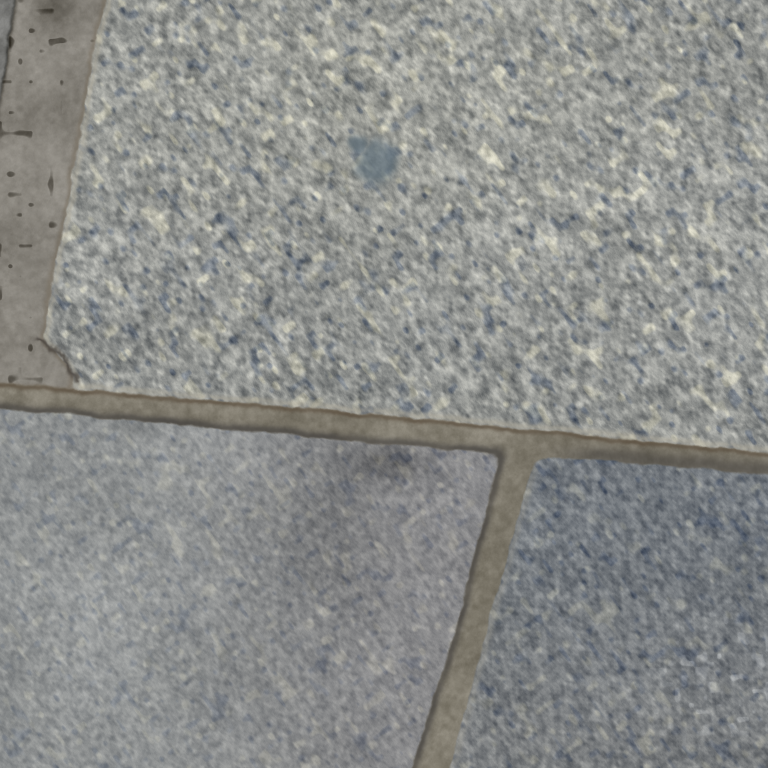
Give the GLSL for this texture, as a three.js fragment shader.

```glsl
varying vec2 vUv;

float hash(vec2 p) {
  return fract(sin(dot(p, vec2(127.1, 311.7))) * 43758.5453);
}

float noise(vec2 p) {
  vec2 i = floor(p), f = fract(p);
  f = f * f * (3.0 - 2.0 * f);
  return mix(mix(hash(i), hash(i + vec2(1.0, 0.0)), f.x),
             mix(hash(i + vec2(0.0, 1.0)), hash(i + 1.0), f.x), f.y);
}

// Fractal noise centred on zero
float fbm(vec2 p) {
  float sum = 0.0, amp = 0.5;
  for (int i = 0; i < 4; i++) {
    sum += amp * (noise(p) - 0.5);
    p = mat2(0.8, 0.6, -0.6, 0.8) * p * 1.9 + 7.3;
    amp *= 0.6;
  }
  return sum;
}

float smoothMin(float a, float b, float r) {
  float h = max(r - abs(a - b), 0.0) / r;
  return min(a, b) - h * h * r * 0.25;
}

float inside(float d) {
  return smoothstep(-0.002, 0.002, d);
}

float ridge(float d, float width) {
  return exp(-d * d / (width * width));
}

float blot(vec2 p, vec2 centre, vec2 size) {
  vec2 q = (p - centre) / size;
  return exp(-dot(q, q));
}

float segment(vec2 p, vec2 a, vec2 b) {
  vec2 ab = b - a;
  return length(p - a - ab * clamp(dot(p - a, ab) / dot(ab, ab), 0.0, 1.0));
}

// Speckled stone: slanted mineral grains, cream and blue flecks
vec3 granite(vec2 p, vec3 base, float contrast, float scale) {
  vec2 q = mat2(0.8, -0.6, 0.6, 0.8) * p * vec2(1.0, 1.0) * scale;
  q *= vec2(1.25, 0.8);
  float grain = fbm(q) + 0.45 * (noise(q * 1.7 + 31.0) - 0.5);
  float cream = smoothstep(0.68, 0.92, noise(q * 0.75 + 53.0));
  float blue = smoothstep(0.66, 0.95, noise(q * 0.9 + 91.0));
  vec3 col = base + grain * contrast * vec3(1.03, 1.0, 0.92);
  col += cream * contrast * vec3(0.36, 0.33, 0.22);
  col -= blue * contrast * vec3(0.38, 0.32, 0.19);
  return col + 0.09 * fbm(p * 9.0);
}

void main() {
  vec2 p = vUv;
  float wobble = 0.007 * fbm(p * 24.0) + 0.003 * fbm(p * 85.0);

  // Signed distances to the joint edges
  float top = p.y - (0.502 - 0.075 * p.x - 0.017 * p.x * p.x) + wobble;
  float bottom = 0.469 - 0.1 * p.x + 0.014 * p.x * p.x - p.y + wobble;
  float flare = 0.05 * smoothstep(0.565, 0.505, p.y);
  float side = p.x - (0.0625 + 0.184 * (p.y - 0.596) + flare) + wobble * 1.6;
  float left = 0.536 + 0.33 * p.y - 0.12 * p.y * p.y - p.x + wobble;
  float right = p.x - 0.586 - 0.27 * p.y + wobble;

  float upper = smoothMin(top, side, 0.012);
  float lowerLeft = smoothMin(bottom, left, 0.025);
  float lowerRight = smoothMin(bottom, right, 0.03);

  // Mortar and the wider left band
  vec3 mortar = vec3(0.50, 0.48, 0.43) + 0.15 * fbm(p * 20.0) + 0.14 * fbm(p * 110.0);
  vec3 band = vec3(0.535, 0.52, 0.49) + 0.16 * fbm(p * 13.0) + 0.11 * fbm(p * 120.0);
  band -= 0.2 * smoothstep(0.84, 0.95, noise(p * 75.0));
  band -= 0.13 * blot(p, vec2(0.075, 0.99), vec2(0.025, 0.03));
  vec3 col = mix(mortar, band, inside(top));

  // Sliver of stone and its crack at the far upper left
  float sliver = 0.15 * (p.y - 0.865) - p.x + wobble;
  col = mix(col, vec3(0.48, 0.48, 0.47) + 0.2 * fbm(p * 90.0), inside(sliver));
  col -= 0.2 * ridge(sliver, 0.003) * smoothstep(0.82, 0.9, p.y);

  // Shadows lying in the joints
  float patchy = 0.65 + 0.35 * noise(p * 35.0);
  vec3 shade = vec3(0.27, 0.26, 0.25);
  col = mix(col, shade, 0.8 * patchy * ridge(lowerLeft + 0.003, 0.0055));
  float rightShade = ridge(bottom + 0.006, 0.011) * smoothstep(0.69, 0.79, p.x);
  col = mix(col, shade, 0.55 * rightShade);
  col = mix(col, vec3(0.34, 0.29, 0.23), 0.75 * patchy * ridge(top + 0.003, 0.0035));
  col = mix(col, vec3(0.43, 0.39, 0.33), 0.45 * ridge(side + 0.002, 0.004) * inside(top));

  // Stone slabs
  vec3 upperBase = vec3(0.575, 0.583, 0.572);
  upperBase += vec3(0.035, 0.032, 0.02) * blot(p, vec2(0.5, 0.88), vec2(0.4, 0.2));
  vec3 upperStone = granite(p, upperBase, 0.38, 100.0);

  vec3 leftBase = mix(vec3(0.57, 0.58, 0.58), vec3(0.53, 0.53, 0.535), smoothstep(0.15, 0.6, p.x));
  vec3 leftStone = granite(p + 3.0, leftBase, 0.2, 115.0);
  leftStone -= 0.12 * blot(p, vec2(0.508, 0.4), vec2(0.045, 0.022));
  leftStone -= 0.05 * blot(p, vec2(0.42, 0.31), vec2(0.07, 0.1));
  leftStone -= 0.07 * blot(p, vec2(0.17, 0.443), vec2(0.03, 0.012));

  vec3 rightBase = mix(vec3(0.455, 0.475, 0.495), vec3(0.495, 0.505, 0.51), smoothstep(0.35, 0.0, p.y));
  vec3 rightStone = granite(p + 8.0, rightBase, 0.26, 105.0);
  float paleFlecks = smoothstep(0.62, 0.85, noise(p * 110.0));
  rightStone += 0.13 * paleFlecks * blot(p, vec2(0.95, 0.11), vec2(0.1, 0.09));

  col = mix(col, upperStone, inside(upper));
  col = mix(col, leftStone, inside(lowerLeft));
  col = mix(col, rightStone, inside(lowerRight));

  // Worn pale rims
  vec3 rim = vec3(0.69, 0.67, 0.61);
  col = mix(col, rim, 0.6 * patchy * ridge(upper - 0.004, 0.004));
  col = mix(col, rim, 0.35 * patchy * ridge(right - 0.004, 0.005) * inside(lowerRight));

  // Blue-grey stain with a small lobe
  vec2 q = p + 0.012 * vec2(fbm(p * 35.0), fbm(p * 35.0 + 19.0));
  float stain = smoothstep(0.036, 0.016, length((q - vec2(0.49, 0.788)) * vec2(1.0, 0.9)));
  stain = max(stain, smoothstep(0.018, 0.006, length(q - vec2(0.465, 0.811))));
  col = mix(col, vec3(0.38, 0.44, 0.48) + 0.16 * fbm(p * 70.0), 0.75 * stain);

  // Broken crack at the foot of the band
  vec2 c = p + 0.02 * vec2(fbm(p * 45.0), fbm(p * 45.0 + 11.0));
  float crack = min(segment(c, vec2(0.05, 0.555), vec2(0.083, 0.54)),
                    segment(c, vec2(0.083, 0.54), vec2(0.102, 0.503)));
  col = mix(col, vec3(0.28, 0.26, 0.24), 0.75 * ridge(crack, 0.0038));

  gl_FragColor = vec4(clamp(col, 0.0, 1.0), 1.0);
}
```
